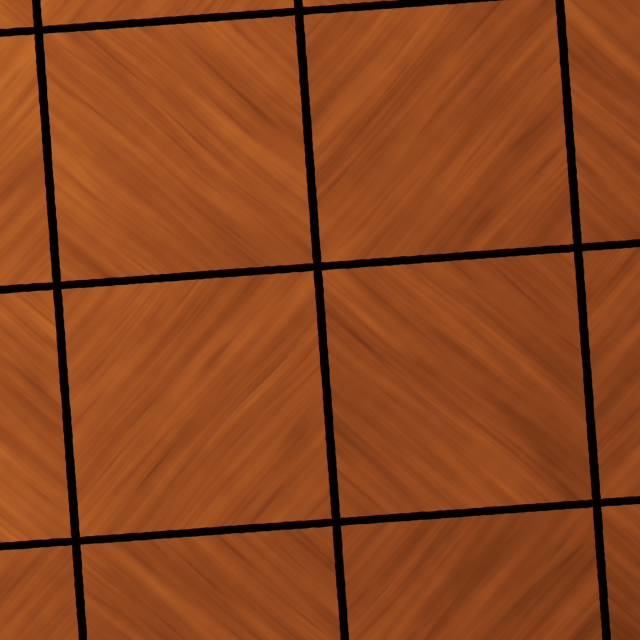
Reproduce this texture procedurally as a Shadertoy shader.

```glsl
// Slightly tilted square wood veneer panels, diagonal grain alternating, split by black joints.

// Layout, in canvas units
const vec2 CROSSING = vec2(0.4961, 0.5833);   // one joint crossing
const vec2 STEP_RIGHT = vec2(0.4069, 0.0297); // one panel to the right
const vec2 STEP_UP = vec2(-0.0293, 0.3991);   // one panel up
const vec2 JOINT_WIDTH = vec2(0.0133, 0.0122); // upright, level
const float JOINT_WEAR = 0.0011;
const float EDGE_SOFTNESS = 0.0013;

// Colours
const vec3 DARK_WOOD = vec3(0.465, 0.220, 0.090);
const vec3 MID_WOOD = vec3(0.592, 0.292, 0.126);
const vec3 LIGHT_WOOD = vec3(0.715, 0.385, 0.160);
const vec3 JOINT_COLOR = vec3(0.020, 0.003, 0.002);

// Grain: frequency along and across the fibres, per panel
const vec2 BAND_FREQ = vec2(0.9, 8.0);
const vec2 STREAK_FREQ = vec2(2.2, 24.0);
const vec2 FIBRE_FREQ = vec2(3.5, 75.0);
const vec2 RIPPLE_FREQ = vec2(16.0, 7.0);
const float BAND_AMOUNT = 0.34;
const float STREAK_AMOUNT = 0.30;
const float FIBRE_AMOUNT = 0.24;
const float RIPPLE_AMOUNT = 0.07;
const float DARK_VEIN_AMOUNT = 0.22;
const float GRAIN_WARP = 0.035;

// Light and panel variation
const vec2 LIGHT_SLOPE = vec2(-0.38, 0.20);
const float PANEL_VARIATION = 0.06;

vec2 hash22(vec2 p) {
    vec3 q = fract(vec3(p.xyx) * vec3(0.1031, 0.1030, 0.0973));
    q += dot(q, q.yzx + 33.33);
    return fract((q.xx + q.yz) * q.zy);
}

vec2 gradientAt(vec2 corner) {
    float angle = 6.28318 * hash22(corner).x;
    return vec2(cos(angle), sin(angle));
}

// Gradient noise, roughly -0.7 to 0.7
float gradientNoise(vec2 p) {
    vec2 i = floor(p), f = p - i;
    vec2 u = f * f * f * (f * (f * 6.0 - 15.0) + 10.0);
    vec2 e = vec2(0.0, 1.0);
    float a = dot(gradientAt(i), f);
    float b = dot(gradientAt(i + e.yx), f - e.yx);
    float c = dot(gradientAt(i + e.xy), f - e.xy);
    float d = dot(gradientAt(i + e.yy), f - e.yy);
    return mix(mix(a, b, u.x), mix(c, d, u.x), u.y);
}

// Tone of the veneer; g.x runs along the fibres, g.y across
float grainTone(vec2 g, vec2 seed) {
    g.y += GRAIN_WARP * gradientNoise(g * vec2(1.3, 2.0) + seed);
    float band = gradientNoise(g * BAND_FREQ + seed);
    float streak = gradientNoise(g * STREAK_FREQ + seed + 17.0);
    float fibre = gradientNoise(g * FIBRE_FREQ + seed + 41.0);
    float ripple = gradientNoise(g * RIPPLE_FREQ + seed + 73.0);
    float vein = gradientNoise(g * STREAK_FREQ * 1.4 + seed + 97.0);
    float fibrePatch = 0.6 + gradientNoise(g * BAND_FREQ * 0.8 + seed + 59.0);
    return BAND_AMOUNT * band + STREAK_AMOUNT * streak
         + FIBRE_AMOUNT * fibre * fibrePatch + RIPPLE_AMOUNT * ripple
         - DARK_VEIN_AMOUNT * smoothstep(0.2, 0.6, vein);
}

void mainImage(out vec4 fragColor, in vec2 fragCoord) {
    vec2 uv = fragCoord / iResolution.xy;

    // Panel coordinates
    vec2 p = inverse(mat2(STEP_RIGHT, STEP_UP)) * (uv - CROSSING);
    vec2 cell = floor(p);
    vec2 local = p - cell - 0.5;

    // Diagonal grain, mirrored on every other panel
    float turn = mod(cell.x + cell.y, 2.0) < 0.5 ? 1.0 : -1.0;
    vec2 g = vec2(local.x + turn * local.y, local.y - turn * local.x) * 0.7071;
    vec2 random = hash22(cell + 31.0);
    float tone = grainTone(g, floor(random * 180.0) + 200.0);

    // Falling light and panel tint
    tone += dot(uv - 0.5, LIGHT_SLOPE) + PANEL_VARIATION * (random.x - 0.5);
    vec3 color = tone < 0.0 ? mix(MID_WOOD, DARK_WOOD, min(-tone * 2.2, 1.3))
                            : mix(MID_WOOD, LIGHT_WOOD, min(tone * 2.2, 1.2));

    // Joints with faintly ragged edges
    vec2 toJoint = (0.5 - abs(local)) * vec2(length(STEP_RIGHT), length(STEP_UP));
    vec2 wear = JOINT_WEAR * vec2(gradientNoise(vec2(p.y * 38.0, sign(local.x) * 5.3)),
                                  gradientNoise(vec2(p.x * 38.0, sign(local.y) * 7.3)));
    vec2 edge = toJoint - 0.5 * JOINT_WIDTH + wear;
    float soft = max(EDGE_SOFTNESS, 0.7 / iResolution.y);
    float wood = smoothstep(-soft, soft, min(edge.x, edge.y));

    fragColor = vec4(mix(JOINT_COLOR, color, wood), 1.0);
}
```
